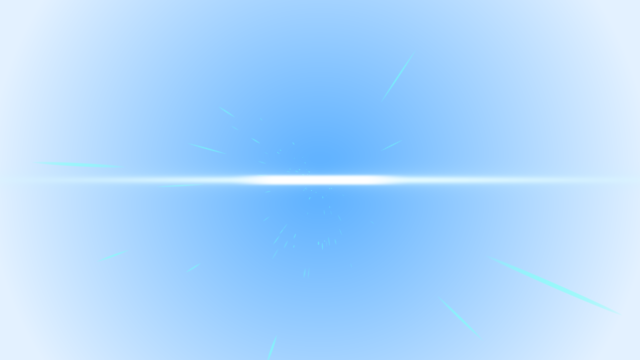
A Shadertoy shader for this background:

```glsl
float hash(float n) {
    return fract(sin(n * 12.9898) * 43758.5453);
}

// Coverage of a spindle from a to b, widest at its middle
float streak(vec2 p, vec2 a, vec2 b, float width) {
    vec2 axis = b - a;
    float along = clamp(dot(p - a, axis) / dot(axis, axis), 0.0, 1.0);
    float dist = length(p - a - axis * along);
    float taper = sqrt(sin(3.14159 * along) + 0.001);
    float soft = 1.0 / iResolution.y;
    return smoothstep(soft, -soft, dist - width * taper) * taper;
}

// Small sparks flying out of the centre, longer as they get farther
float sparks(vec2 p) {
    float light = 0.0;
    for (int i = 0; i < 64; i++) {
        float id = float(i) + 1.0;
        float angle = 2.2 + 3.6 * hash(id);
        float start = 0.03 + 0.24 * pow(hash(id + 71.3), 1.6);
        float reach = start * (1.04 + 0.16 * hash(id + 137.7));
        vec2 dir = vec2(cos(angle), sin(angle));
        float strength = mix(0.2, 0.8, hash(id + 211.1));
        float width = 0.0008 + 0.006 * start * hash(id + 293.9);
        light = max(light, strength * streak(p, dir * start, dir * reach, width));
    }
    return light;
}

// Long rays nearest to the viewer
float rays(vec2 p) {
    float light = streak(p, vec2(0.46, -0.21), vec2(0.84, -0.376), 0.006);
    light = max(light, streak(p, vec2(0.169, 0.215), vec2(0.266, 0.361), 0.002));
    light = max(light, 0.7 * streak(p, vec2(0.169, 0.081), vec2(0.229, 0.111), 0.0016));
    light = max(light, streak(p, vec2(0.326, -0.322), vec2(0.454, -0.447), 0.003));
    light = max(light, streak(p, vec2(-0.12, -0.43), vec2(-0.148, -0.51), 0.003));
    light = max(light, 0.9 * streak(p, vec2(-0.53, -0.194), vec2(-0.62, -0.227), 0.0025));
    light = max(light, 0.8 * streak(p, vec2(-0.331, -0.231), vec2(-0.373, -0.257), 0.002));
    light = max(light, 0.9 * streak(p, vec2(-0.259, 0.072), vec2(-0.368, 0.102), 0.0018));
    light = max(light, 0.8 * streak(p, vec2(-0.236, 0.174), vec2(-0.282, 0.204), 0.0018));
    light = max(light, 0.9 * streak(p, vec2(-0.54, 0.036), vec2(-0.80, 0.049), 0.0045));
    return max(light, 0.8 * streak(p, vec2(-0.322, -0.012), vec2(-0.454, -0.019), 0.002));
}

void mainImage(out vec4 fragColor, in vec2 fragCoord) {
    vec2 p = (fragCoord - 0.5 * iResolution.xy) / iResolution.y;

    // Radial sky, deep blue in the middle and pale at the rim
    float rim = min(length(p) / 0.92, 1.0);
    vec3 color = mix(vec3(0.34, 0.68, 1.0), vec3(0.89, 0.945, 1.0), rim);

    // Streaks of cyan light
    vec3 cyan = mix(vec3(0.36, 0.90, 0.98), vec3(0.66, 0.99, 0.98), rim);
    color = mix(color, cyan, max(sparks(p), rays(p)));

    // Horizontal flare: wide halo, pale band, white core
    float side = abs(p.x);
    float height = abs(p.y);
    float fade = 1.0 - smoothstep(0.1, 1.0, side - 0.06 * sign(p.x));
    float halo = exp(-height / 0.016) * (0.25 + 0.5 * fade);
    float band = exp(-pow(height / 0.010, 2.0)) * (0.15 + 0.8 * fade);
    float core = exp(-pow(height / 0.013, 4.0)) * (1.0 - smoothstep(0.12, 0.26, side));
    color = mix(color, vec3(0.78, 0.94, 1.0), halo);
    color = mix(color, vec3(0.90, 0.985, 1.0), band);
    color = mix(color, vec3(1.0), core);

    fragColor = vec4(color, 1.0);
}
```
